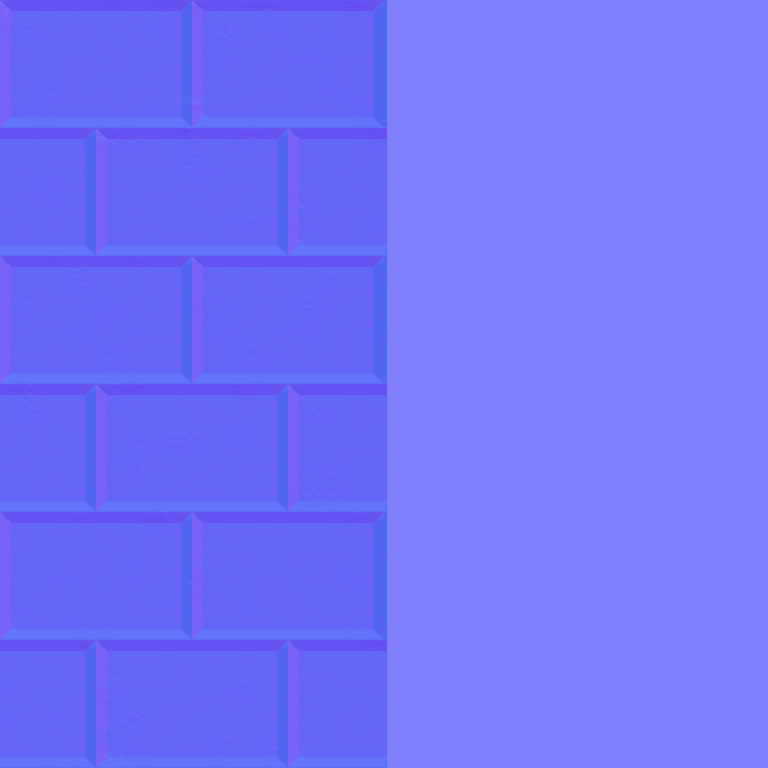
This texture map is drawn by a Shadertoy shader. Its source:

```glsl
// Normal map of bevelled running-bond tiles on the left, a flat blank area on the right.

const vec3 FLAT_NORMAL  = vec3(0.502, 0.502, 1.0);
const vec3 FACE         = vec3(0.398, 0.398, 0.980);
const vec3 TOP_BEVEL    = vec3(0.400, 0.318, 0.950);
const vec3 BOTTOM_BEVEL = vec3(0.388, 0.450, 0.985);
const vec3 LEFT_BEVEL   = vec3(0.465, 0.390, 0.975);
const vec3 RIGHT_BEVEL  = vec3(0.325, 0.400, 0.955);

const vec2 TILE = vec2(0.25, 1.0 / 6.0);
const float WALL_WIDTH = 0.504;
const float BEVEL = 0.0145;
const float SEAM = 0.0013;
const int SAMPLES = 3;

float hash(vec2 p) {
    p = fract(p * vec2(0.1031, 0.1137));
    p += dot(p, p.yx + 33.33);
    return fract((p.x + p.y) * p.x * 47.0);
}

float valueNoise(vec2 p) {
    vec2 i = floor(p), f = fract(p);
    f = f * f * (3.0 - 2.0 * f);
    return mix(mix(hash(i), hash(i + vec2(1, 0)), f.x),
               mix(hash(i + vec2(0, 1)), hash(i + vec2(1, 1)), f.x), f.y);
}

// Sparse shallow scratches, as a height
float scratches(vec2 p) {
    float patches = smoothstep(0.62, 0.9, valueNoise(p * 28.0));
    return patches * valueNoise(p * vec2(130.0, 210.0)) + 0.1 * valueNoise(p * 60.0);
}

// Slope of the scratched surface, as a tint of red and green
vec3 surfaceTint(vec2 p, float stepSize, float strength) {
    float h = scratches(p);
    float dx = scratches(p + vec2(stepSize, 0)) - h;
    float dy = scratches(p + vec2(0, stepSize)) - h;
    return vec3(-dx, -dy, 0.0) * strength;
}

vec3 tileColor(vec2 p) {
    // Every other row moves by half a tile; the last column stretches to the wall edge
    p.x = min(p.x, 2.0 * TILE.x - 0.0015);
    float row = floor(p.y / TILE.y);
    p.x += 0.5 * TILE.x * (1.0 - mod(row, 2.0));
    vec2 local = mod(p, TILE);
    vec2 edge = min(local, TILE - local);

    // Mitred bevel: the nearest edge gives the slope
    vec3 sideColor = local.x < 0.5 * TILE.x ? LEFT_BEVEL : RIGHT_BEVEL;
    vec3 endColor = local.y < 0.5 * TILE.y ? BOTTOM_BEVEL : TOP_BEVEL;
    vec3 bevelColor = edge.x < edge.y ? sideColor : endColor;

    float inside = smoothstep(BEVEL - 0.001, BEVEL + 0.001, min(edge.x, edge.y));
    vec3 color = mix(bevelColor, FACE, inside);

    // Thin joint between the rows
    return mix(color, FACE * 0.96, 0.6 * (1.0 - smoothstep(0.5 * SEAM, SEAM, edge.y)));
}

vec3 mapColor(vec2 p) {
    if (p.x > WALL_WIDTH) return FLAT_NORMAL;
    return tileColor(p) + surfaceTint(p, 0.002, 0.045);
}

void mainImage(out vec4 fragColor, in vec2 fragCoord) {
    // Average a small grid of samples to smooth the edges
    vec3 sum = vec3(0.0);
    for (int j = 0; j < SAMPLES; j++) {
        for (int i = 0; i < SAMPLES; i++) {
            vec2 offset = (vec2(i, j) + 0.5) / float(SAMPLES) - 0.5;
            sum += mapColor((fragCoord + offset) / iResolution.xy);
        }
    }
    fragColor = vec4(sum / float(SAMPLES * SAMPLES), 1.0);
}
```
